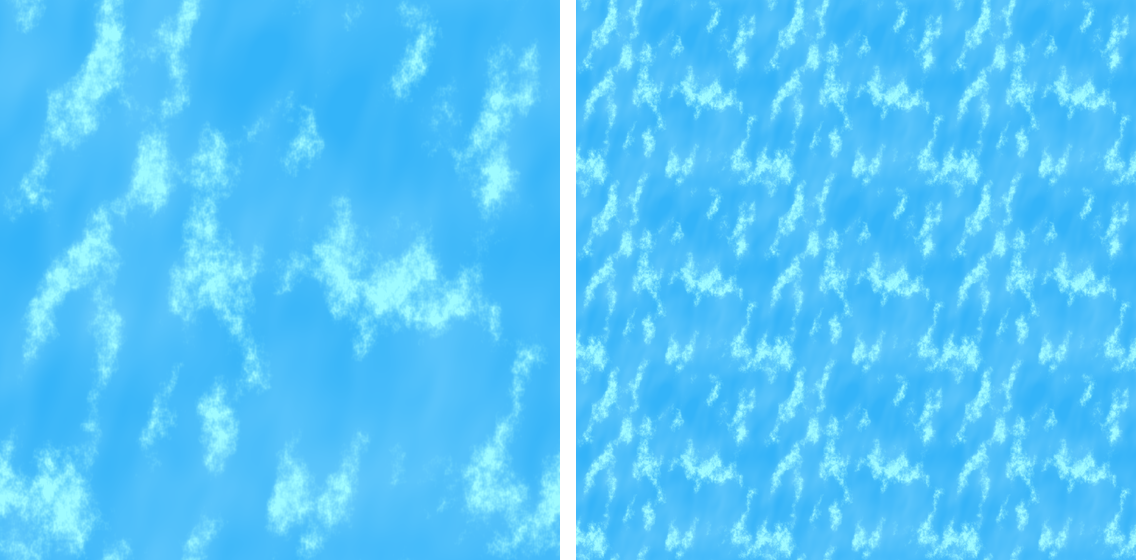
Left: one tile. Right: repeated 3 by 3.
Give the GLSL for this texture, as a Shadertoy shader.

```glsl
// Seamless bright blue sky-water with soft, upright, mottled pale cyan patches.

const vec3 DEEP_BLUE = vec3(0.205, 0.705, 0.975);
const vec3 SOFT_BLUE = vec3(0.375, 0.780, 0.985);
const vec3 PALE_CYAN = vec3(0.620, 0.980, 1.000);

// Whole repeats across the canvas, and the sideways lean in cells
const vec2 PATCH_CELLS = vec2(8.0, 5.0);
const float PATCH_LEAN = 2.0;
const vec2 HAZE_CELLS = vec2(5.0, 3.0);
const vec2 WISP_CELLS = vec2(16.0, 5.0);
const float WISP_LEAN = 4.0;
const vec2 GRAIN_CELLS = vec2(30.0, 24.0);

const float WARP_AMOUNT = 0.014;
const float EDGE_GRAIN = 0.16;
const float PATCH_START = 0.03;
const float PATCH_FULL = 0.50;
const float GRAIN_CONTRAST = 0.55;

// Integer hash giving a unit gradient for a lattice cell
vec2 cellGradient(vec2 cell, float seed) {
    uint h = uint(cell.x) * 1597334677u ^ uint(cell.y) * 3812015801u;
    h ^= uint(seed) * 2654435769u;
    h = (h ^ (h >> 16)) * 2246822519u;
    h = (h ^ (h >> 13)) * 3266489917u;
    h ^= h >> 16;
    float angle = float(h & 65535u) * 6.283185 / 65536.0;
    return vec2(cos(angle), sin(angle));
}

// Wrap a cell; each vertical turn also undoes the lean
vec2 wrapCell(vec2 cell, vec2 cells, float lean) {
    cell.x += lean * floor((cell.y + 0.5) / cells.y);
    return floor(mod(cell + 0.5, cells));
}

float corner(vec2 cell, vec2 offset, vec2 cells, float lean, float seed) {
    return dot(cellGradient(wrapCell(cell, cells, lean), seed), offset);
}

// Tiling gradient noise on a leaning lattice
float noise(vec2 uv, vec2 cells, float lean, float seed) {
    vec2 p = uv * cells - vec2(lean * uv.y, 0.0);
    vec2 i = floor(p), f = p - i;
    vec2 w = f * f * f * (f * (f * 6.0 - 15.0) + 10.0);
    vec2 e = vec2(1.0, 0.0);
    float a = corner(i, f, cells, lean, seed);
    float b = corner(i + e, f - e, cells, lean, seed);
    float c = corner(i + e.yx, f - e.yx, cells, lean, seed);
    float d = corner(i + 1.0, f - 1.0, cells, lean, seed);
    return mix(mix(a, b, w.x), mix(c, d, w.x), w.y);
}

float fbm(vec2 uv, vec2 cells, float lean, int octaves, float gain, float seed) {
    float sum = 0.0, amplitude = 1.0;
    for (int i = 0; i < octaves; i++) {
        sum += amplitude * noise(uv, cells, lean, seed + float(i));
        cells *= 2.0;
        lean *= 2.0;
        amplitude *= gain;
    }
    return sum;
}

void mainImage(out vec4 fragColor, in vec2 fragCoord) {
    vec2 uv = fragCoord / iResolution.xy;

    // Gentle warp for irregular outlines
    vec2 warp = vec2(fbm(uv, vec2(9.0, 7.0), 0.0, 2, 0.5, 11.0),
                     fbm(uv, vec2(9.0, 7.0), 0.0, 2, 0.5, 23.0));
    vec2 warped = uv + WARP_AMOUNT * warp;

    // Smooth blue ground with faint upright wisps
    float haze = fbm(warped, HAZE_CELLS, 1.0, 3, 0.5, 31.0);
    float wisp = fbm(warped, WISP_CELLS, WISP_LEAN, 2, 0.5, 41.0);

    // Pale patches, speckled inside and along their edges
    float grain = fbm(uv, GRAIN_CELLS, 0.0, 4, 0.72, 53.0);
    float body = fbm(warped, PATCH_CELLS, PATCH_LEAN, 2, 0.5, 67.0);
    float cover = smoothstep(PATCH_START, PATCH_FULL,
                             body + 0.10 * wisp + EDGE_GRAIN * grain);
    float glow = cover * (0.82 + GRAIN_CONTRAST * grain);

    float ground = 0.52 + 0.75 * haze + 0.25 * wisp + 0.35 * body;
    vec3 color = mix(DEEP_BLUE, SOFT_BLUE, clamp(ground, 0.0, 1.0));
    color = mix(color, PALE_CYAN, clamp(glow, 0.0, 1.0));
    fragColor = vec4(color, 1.0);
}
```
